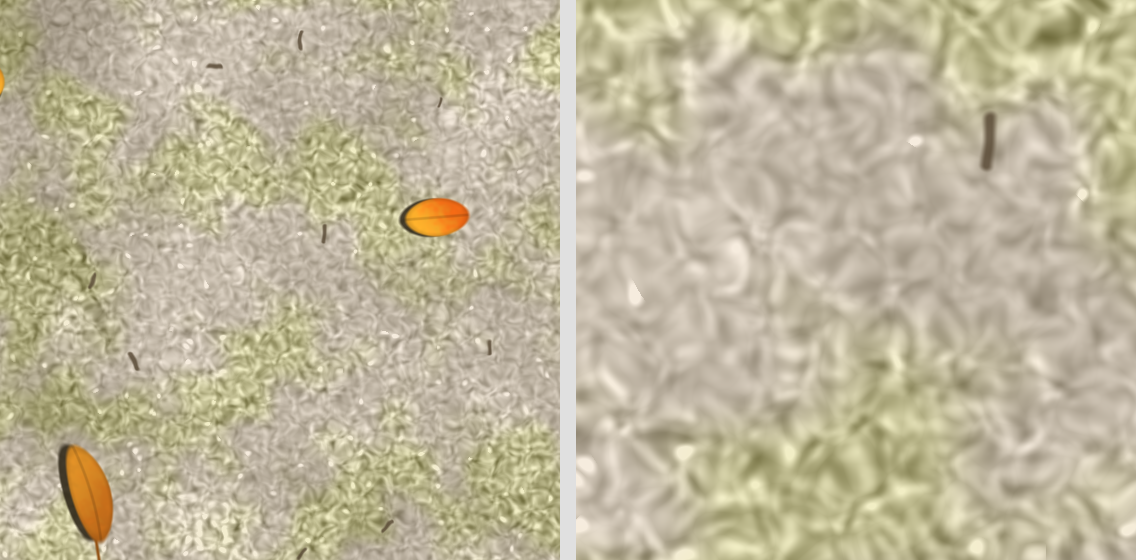
Left: the whole. Right: its middle third, enlarged.
A WebGL 1 fragment shader for this texture:

```glsl
precision highp float;
// Weathered, mossy concrete with curled grain, pale scuffs and fallen orange leaves.
uniform vec2 u_resolution;

const vec3 STONE = vec3(0.73, 0.70, 0.59);
const vec3 TONE_STEP = vec3(0.105, 0.105, 0.110);
const vec3 MOSS_TINT = vec3(-0.012, 0.004, -0.060);
const vec3 MAUVE_TINT = vec3(0.005, -0.006, 0.040);
const vec3 SHADOW = vec3(0.19, 0.16, 0.10);
const vec3 DEBRIS = vec3(0.33, 0.27, 0.19);
const vec3 OCHRE = vec3(0.87, 0.56, 0.15);
const vec3 RUST = vec3(0.76, 0.42, 0.10);
const vec3 GOLD = vec3(0.99, 0.69, 0.17);
const vec3 EMBER = vec3(0.94, 0.41, 0.08);
const float CURL_SCALE = 58.0;
const float FINE_SCALE = 108.0;
const float CELL_SCALE = 64.0;
const float CURL_WARP = 0.009;
const float EDGE = 0.0025;

vec2 hash2(vec2 p) {
  vec3 q = fract(vec3(p.xyx) * vec3(0.1031, 0.1030, 0.0973));
  q += dot(q, q.yzx + 33.33);
  return fract((q.xx + q.yz) * q.zy);
}

float corner(vec2 cell, vec2 offset) {
  return dot(hash2(cell) * 2.0 - 1.0, offset);
}

// Gradient noise, centred on zero
float noise(vec2 p) {
  vec2 i = floor(p), f = fract(p), u = f * f * (3.0 - 2.0 * f);
  vec2 e = vec2(1.0, 0.0);
  i += 100.0;
  return 1.4 * mix(mix(corner(i, f), corner(i + e, f - e), u.x),
                   mix(corner(i + e.yx, f - e.yx), corner(i + 1.0, f - 1.0), u.x), u.y);
}

// Cellular noise: x = distance to the nearest point, y = random value of its cell
vec2 cellular(vec2 p) {
  vec2 i = floor(p), f = fract(p), best = vec2(8.0, 0.0);
  for (int y = -1; y <= 1; y++) {
    for (int x = -1; x <= 1; x++) {
      vec2 g = vec2(float(x), float(y));
      vec2 h = hash2(i + g + 60.0);
      float d = length(g + h - f);
      if (d < best.x) best = vec2(d, fract(h.x * 17.0 + h.y * 31.0));
    }
  }
  return best;
}

float segment(vec2 p, vec2 a, vec2 b) {
  vec2 d = b - a;
  return length(p - a - d * clamp(dot(p - a, d) / dot(d, d), 0.0, 1.0));
}

float blob(vec2 p, vec2 center, vec2 radius) {
  vec2 q = (p - center) / radius;
  return exp(-dot(q, q));
}

float cover(float d) { return 1.0 - smoothstep(-EDGE, EDGE, d); }

// Leaf frame: x runs along the midrib, y across it, both in units of the half size
vec2 leafFrame(vec2 p, vec2 center, float angle, vec2 size, float bend) {
  float c = cos(angle), s = sin(angle);
  p -= center;
  vec2 q = vec2(c * p.x + s * p.y, c * p.y - s * p.x) / size;
  q.y -= bend * (1.0 - q.x * q.x);
  return q;
}

float leafMask(vec2 q, vec2 size) {
  return cover((length(vec2(q.x, q.y * (1.0 + 0.12 * q.x * q.x))) - 1.0) * size.y);
}

// Paints one leaf over its hard shadow; tip is the colour at the far end
vec3 addLeaf(vec3 col, vec2 p, vec2 center, float angle, vec2 size, float bend,
             vec2 shade, vec3 base, vec3 tip) {
  float shadow = leafMask(leafFrame(p - shade, center, angle, size, bend), size);
  col = mix(col, SHADOW, 0.9 * shadow);
  vec2 q = leafFrame(p, center, angle, size, bend);
  float mottled = noise(p * 50.0) * 0.5 + noise(p * 110.0) * 0.25;
  vec3 skin = mix(base, tip, smoothstep(-0.7, 0.8, q.x + 0.4 * q.y + mottled));
  skin *= 1.0 + 0.12 * mottled - 0.13 * smoothstep(0.75, 1.0, length(q));
  skin *= 1.0 - 0.14 * (1.0 - smoothstep(0.02, 0.12, abs(q.y)));
  return mix(col, skin, leafMask(q, size));
}

void main() {
  vec2 p = gl_FragCoord.xy / u_resolution;

  // Broad stains and layered grain
  float stain = noise(p * 4.0 + 7.0) + 0.7 * noise(p * 9.0 + 3.0);
  float moss = noise(p * 5.0 + 21.0) + 0.6 * noise(p * 13.0 + 9.0);
  vec2 warped = p + CURL_WARP * vec2(noise(p * 36.0), noise(p * 36.0 + 40.0));
  float curl = noise(warped * CURL_SCALE);
  float fine = noise(warped * FINE_SCALE + 15.0);
  vec2 cell = cellular(warped * CELL_SCALE);
  float grain = 1.7 * curl + 1.6 * fine + 1.5 * (0.45 - cell.x);
  float rough = mix(0.65, 1.2, smoothstep(-0.4, 0.4, moss + 0.4 * stain));
  float tone = 0.1 + 0.8 * stain + rough * grain;
  tone += 1.8 * step(0.965, cell.y) * (1.0 - smoothstep(0.1, 0.45, cell.x));

  // Pale scuffs, damp areas and a worn groove
  float scuff = blob(p, vec2(0.61, 0.20), vec2(0.055, 0.045))
              + blob(p, vec2(0.37, 0.07), vec2(0.08, 0.07))
              + blob(p, vec2(0.12, 0.42), vec2(0.04, 0.06));
  tone += scuff * (1.0 + 0.5 * grain);
  float damp = blob(p, vec2(0.03, 0.97), vec2(0.13, 0.10))
             + blob(p, vec2(0.04, 0.55), vec2(0.09, 0.13))
             + blob(p, vec2(0.07, 0.26), vec2(0.16, 0.07));
  tone -= 0.75 * damp;
  float groove = segment(warped, vec2(0.137, 0.57), vec2(0.197, 0.37));
  tone -= 1.1 * (1.0 - smoothstep(0.001, 0.010, groove));

  vec3 col = STONE + TONE_STEP * clamp(tone, -2.8, 2.2);
  float green = smoothstep(-0.25, 0.45, moss + 0.5 * damp);
  col += mix(MAUVE_TINT, MOSS_TINT, green) * (1.0 - 0.6 * min(scuff, 1.0));

  // Scattered dark scraps
  for (int k = 0; k < 9; k++) {
    vec2 at = hash2(vec2(float(k) * 7.0 + 3.0, 11.0));
    vec2 turn = hash2(vec2(float(k) * 5.0 + 1.0, 29.0));
    vec2 reach = (0.006 + 0.009 * turn.y) * vec2(cos(turn.x * 6.3), sin(turn.x * 6.3));
    float d = segment(warped, at - reach, at + reach) - 0.002 * turn.y;
    col = mix(col, DEBRIS, 0.8 * (1.0 - smoothstep(0.0, 0.005, d)));
  }

  // Leaves and a stem
  float stem = segment(p, vec2(0.170, 0.045), vec2(0.177, 0.0)) - 0.0025;
  col = mix(col, RUST * 0.75, cover(stem));
  col = addLeaf(col, p, vec2(0.155, 0.118), -1.28, vec2(0.090, 0.035), 0.22,
                vec2(-0.014, 0.002), OCHRE, RUST);
  col = addLeaf(col, p, vec2(0.781, 0.612), 0.08, vec2(0.057, 0.034), 0.0,
                vec2(-0.011, -0.001), GOLD, EMBER);
  col = addLeaf(col, p, vec2(-0.018, 0.853), 1.5, vec2(0.034, 0.026), 0.0,
                vec2(-0.004, -0.010), GOLD, OCHRE);

  gl_FragColor = vec4(clamp(col, 0.0, 1.0), 1.0);
}
```
